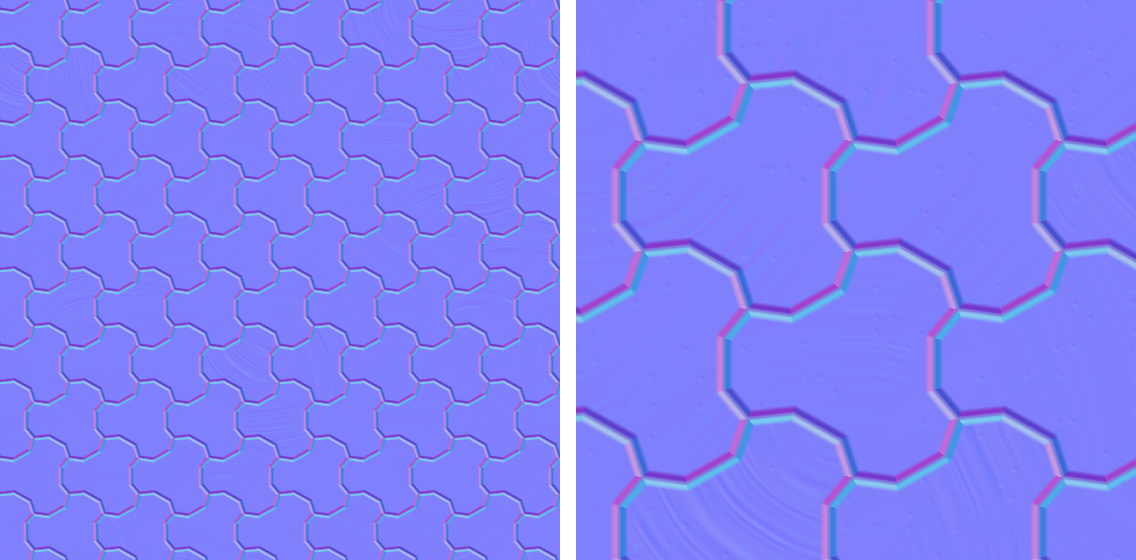
Left, the full canvas; right, a detail of the centre.
A three.js fragment shader for this texture map:

```glsl
// Tangent-space normal map of interlocking three-lobed paving tiles.
// A honeycomb with bent edges gives the grooves: the vector to the nearest edge
// sets the bevel direction; each tile gets its own arc-shaped brush marks and pits.
#define COLUMNS 8.0
#define ROWS 10.0
#define ORIGIN_X 0.486       // first upright joint, in tile widths
#define JOINT_HALF 0.26      // half height of an upright joint
#define BULGE 0.22           // sideways bend of an edge, per edge length
#define GROOVE 0.046         // groove half width, in tile widths
#define BEVEL_SLOPE 0.58
#define BRUSH_SLOPE 0.085
#define PIT_GRID 14.0        // pit cells per tile width
#define PIT_SLOPE 0.16

varying vec2 vUv;

const float ROW_HEIGHT = COLUMNS / ROWS;
vec2 toEdge = vec2(9.0);     // vector from the nearest groove line
float chainsBelow = 0.0;     // row boundaries lying under the point

vec2 hash2(vec2 p) {
  return fract(sin(vec2(dot(p, vec2(127.1, 311.7)), dot(p, vec2(269.5, 183.3)))) * 4375.85);
}

void addSegment(vec2 p, vec2 a, vec2 b, float isChain) {
  vec2 ab = b - a, ap = p - a;
  vec2 v = ap - ab * clamp(dot(ap, ab) / dot(ab, ab), 0.0, 1.0);
  if (dot(v, v) < dot(toEdge, toEdge)) toEdge = v;
  if (a.x <= p.x && p.x < b.x && ab.x * ap.y > ab.y * ap.x) chainsBelow += isChain;
}

// Edge from a to b, bulging to one side in three straight pieces.
void addEdge(vec2 p, vec2 a, vec2 b, vec2 bend, float bulge, float isChain) {
  vec2 ab = b - a, side = vec2(-ab.y, ab.x) * bulge;
  vec2 c = a + ab * bend.x + side, d = b - ab * bend.y + side;
  addSegment(p, a, c, isChain);
  addSegment(p, c, d, isChain);
  addSegment(p, d, b, isChain);
}

vec2 rowOrigin(float row) {
  return vec2(ORIGIN_X + 0.5 * mod(row, 2.0), (row + 0.5) * ROW_HEIGHT);
}

// Brush strokes along arcs around a random far centre.
vec2 brushMarks(vec2 q, vec2 id) {
  vec2 h = hash2(id + 3.7), k = hash2(id + 41.3);
  float turn = 6.2832 * h.x;
  vec2 ray = q - (0.8 + 1.4 * h.y) * vec2(cos(turn), sin(turn));
  float r = length(ray), angle = atan(ray.y, ray.x);
  r += 0.006 * sin(9.0 * q.x + turn) * sin(11.0 * q.y + 5.0 * k.y);
  float stroke = sin(118.0 * r + 2.5 * sin(29.0 * r + turn))
               * (0.5 + 0.5 * sin(43.0 * r + 2.0 * sin(4.0 * angle + turn)))
               + 0.4 * sin(71.0 * r + 3.0 * sin(17.0 * r) + 2.0 * angle);
  float patches = sin(5.0 * q.x + 6.0 * k.y) + sin(6.0 * q.y + 9.0 * h.x)
                + 0.6 * sin(13.0 * (q.x - q.y) + turn);
  float strength = mix(0.12, 1.0, k.x * k.x) * smoothstep(-1.3, 1.3, patches);
  return ray / r * stroke * strength * BRUSH_SLOPE;
}

// Sparse small pits, one candidate per wrapped cell.
vec2 pits(vec2 p) {
  vec2 cell = floor(p * PIT_GRID);
  vec2 h = hash2(mod(cell, COLUMNS * PIT_GRID) + 7.9);
  vec2 v = fract(p * PIT_GRID) - 0.3 - 0.4 * h;
  float present = step(0.88, fract(h.x * 17.0 + h.y * 31.0));
  return -v * 4.0 * PIT_SLOPE * present * (1.0 - smoothstep(0.08, 0.3, length(v)));
}

void main() {
  vec2 p = vUv * COLUMNS;
  float baseRow = floor(p.y / ROW_HEIGHT);

  // Groove lines of the two closest rows and columns
  vec2 top = vec2(0.0, JOINT_HALF);
  vec2 rise = vec2(0.5, ROW_HEIGHT - 2.0 * JOINT_HALF);
  for (int j = 0; j < 2; j++) {
    vec2 q = p - rowOrigin(baseRow - float(j));
    q.x = fract(q.x);
    for (int i = 0; i < 2; i++) {
      vec2 s = q - vec2(float(i), 0.0);
      addEdge(s, -top, top, vec2(0.26), BULGE, 0.0);
      addEdge(s, top + rise * vec2(-1.0, 1.0), top, vec2(0.31, 0.24), BULGE, 1.0);
      addEdge(s, top, top + rise, vec2(0.29, 0.25), -BULGE, 1.0);
    }
  }

  // Tile that holds the point
  float row = baseRow - 1.0 + chainsBelow;
  vec2 local = p - rowOrigin(row);
  float joint = -2.0 * JOINT_HALF * BULGE * clamp((JOINT_HALF - abs(local.y)) / 0.135, 0.0, 1.0);
  float column = floor(local.x - joint);
  vec2 id = vec2(mod(column, COLUMNS), mod(row, ROWS));
  local.x -= column + 0.5;

  // Bevels lean into the groove
  float d = length(toEdge);
  float inGroove = 1.0 - smoothstep(0.45 * GROOVE, GROOVE, d);
  vec2 lean = -toEdge / max(d, 0.0001) * smoothstep(0.0, 0.3 * GROOVE, d);
  vec2 slope = lean * inGroove * BEVEL_SLOPE;
  slope += (brushMarks(local, id) + pits(p)) * (1.0 - inGroove);

  float blue = 0.99 - inGroove * (0.12 - 0.07 * lean.y) - 0.25 * dot(slope, slope) * (1.0 - inGroove);
  gl_FragColor = vec4(0.5 + 0.5 * slope, blue, 1.0);
}
```
